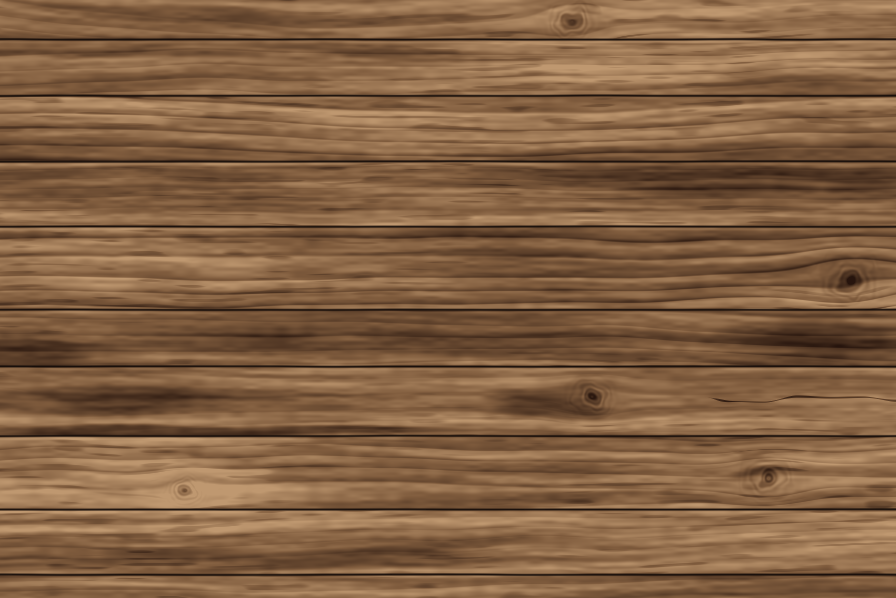
Write a Shadertoy shader that draws this texture.

```glsl
const int SEAMS = 9, PLANKS = 10, KNOTS = 5, STAINS = 9;
const float SEAM_HALF_WIDTH = 0.0016;
const float BASE_TONE = 0.79;
const float RING_FREQ = 44.0;
const float RING_DEPTH = 0.30;
const float STAIN_DEPTH = 0.34;
const vec3 DARK_WOOD = vec3(0.15, 0.08, 0.05);
const vec3 MID_WOOD = vec3(0.50, 0.36, 0.24);
const vec3 LIGHT_WOOD = vec3(0.70, 0.55, 0.40);
const vec3 SEAM_COLOR = vec3(0.07, 0.04, 0.03);

// Heights are measured downward from the top; the canvas is 1 unit tall
const float SEAM_Y[SEAMS] = float[](
    0.066, 0.160, 0.270, 0.379, 0.518, 0.613, 0.729, 0.852, 0.961);
const float PLANK_TONE[PLANKS] = float[](
    0.0, 0.01, 0.04, -0.02, 0.0, -0.09, 0.0, -0.01, 0.03, -0.08);
const float PLANK_RINGS[PLANKS] = float[](
    0.3, 0.5, 0.9, 0.3, 1.0, 0.5, 0.2, 0.6, 0.3, 0.4);

// Knots: centre, size
const vec3 KNOT[KNOTS] = vec3[](
    vec3(0.957, 0.035, 0.024), vec3(1.420, 0.470, 0.030),
    vec3(0.990, 0.664, 0.022), vec3(1.285, 0.800, 0.025),
    vec3(0.310, 0.820, 0.017));

// Stains: centre, radii
const vec4 STAIN[STAINS] = vec4[](
    vec4(1.00, 0.297, 0.62, 0.024), vec4(0.25, 0.938, 0.70, 0.024),
    vec4(0.35, 0.720, 0.60, 0.009), vec4(1.40, 0.565, 0.17, 0.035),
    vec4(0.03, 0.590, 0.13, 0.022), vec4(0.20, 0.088, 0.45, 0.011),
    vec4(0.18, 0.665, 0.14, 0.028), vec4(0.91, 0.675, 0.10, 0.026),
    vec4(1.45, 0.300, 0.11, 0.022));

float hash(vec2 p) {
    vec3 q = fract(p.xyx * 0.1031);
    q += dot(q, q.yzx + 33.33);
    return fract((q.x + q.y) * q.z);
}

float noise(vec2 p) {
    vec2 i = floor(p), f = fract(p);
    f = f * f * (3.0 - 2.0 * f);
    return mix(mix(hash(i), hash(i + vec2(1, 0)), f.x),
               mix(hash(i + vec2(0, 1)), hash(i + vec2(1, 1)), f.x), f.y);
}

int plankAt(float y) {
    int plank = 0;
    for (int i = 0; i < SEAMS; i++) plank += int(y > SEAM_Y[i]);
    return plank;
}

vec3 woodColor(float tone) {
    vec3 c = mix(DARK_WOOD, MID_WOOD, clamp(tone / 0.65, 0.0, 1.0));
    return mix(c, LIGHT_WOOD, clamp((tone - 0.65) / 0.35, 0.0, 1.25));
}

void mainImage(out vec4 fragColor, in vec2 fragCoord) {
    float px = 1.0 / iResolution.y;
    vec2 p = vec2(fragCoord.x, iResolution.y - fragCoord.y) * px;
    int plank = plankAt(p.y);
    vec2 seed = vec2(17.3, 41.7) * float(plank + 1);

    // Knots bend the grain around a dark, ringed core
    float v = p.y + 0.06 * (noise(p * vec2(1.4, 5.0) + seed) - 0.5)
                  + 0.008 * (noise(p * vec2(7.0, 14.0) + seed) - 0.5);
    float knotShade = 0.0;
    for (int i = 0; i < KNOTS; i++) {
        if (plankAt(KNOT[i].y) != plank) continue;
        vec2 d = (p - KNOT[i].xy) / KNOT[i].z;
        vec2 q = d / vec2(3.0, 1.6);
        v -= 0.8 * (p.y - KNOT[i].y) * exp(-dot(q, q));
        float r = length(d * vec2(1.0, 1.2)) + 0.5 * (noise(p * 70.0) - 0.5);
        knotShade += 0.38 * (1.0 - smoothstep(0.15, 0.8, r));
        knotShade += (0.12 + 0.12 * sin(r * 13.0)) * exp(-r * r * 0.6);
    }

    // Grain: broad patches, streaks, fibres, annual rings, pores
    vec2 g = vec2(p.x, v);
    float broad = noise(g * vec2(2.5, 14.0) + seed);
    float streak = noise(g * vec2(1.8, 62.0) + seed);
    float fibre = noise(g * vec2(9.0, 155.0) + seed);
    float fleck = noise(p * vec2(45.0, 190.0) + seed);
    float ring = fract(v * RING_FREQ + 1.6 * noise(g * vec2(1.0, 18.0) + seed));
    ring = ring * ring * ring * (1.0 - smoothstep(0.86, 1.0, ring));
    float pore = smoothstep(0.70, 0.90, noise(g * vec2(14.0, 175.0) + seed + 9.0));

    float tone = BASE_TONE + PLANK_TONE[plank] - knotShade;
    tone += 0.30 * (broad - 0.5) + 0.40 * (streak - 0.5);
    tone += 0.28 * (fibre - 0.5) + 0.14 * (fleck - 0.5);
    tone -= RING_DEPTH * PLANK_RINGS[plank] * ring * 1.8;
    tone -= 0.20 * pore * smoothstep(0.25, 0.7, broad);

    // Weathered stains with ragged, grain-following edges
    float stain = 0.0;
    for (int i = 0; i < STAINS; i++) {
        if (plankAt(STAIN[i].y) != plank) continue;
        float r = length((p - STAIN[i].xy) / STAIN[i].zw);
        r += 0.9 * (noise(g * vec2(5.0, 75.0) + seed) - 0.5);
        stain = max(stain, 1.0 - smoothstep(0.45, 1.25, r));
    }
    tone -= STAIN_DEPTH * stain * (0.7 + 0.6 * streak);

    // Drying crack
    float crackY = 0.668 + 0.012 * (noise(vec2(p.x * 18.0, 3.0)) - 0.5);
    float crackWidth = 0.0025 * noise(vec2(p.x * 30.0, 8.0)) * smoothstep(1.18, 1.21, p.x);
    float crack = clamp((crackWidth - abs(p.y - crackY)) / px + 0.5, 0.0, 1.0);
    tone -= 0.55 * crack * smoothstep(1.18, 1.2, p.x);

    // Seams with a shaded upper edge and a worn, lit lower edge
    float seamDist = 1.0, edge = 0.0;
    for (int i = 0; i < SEAMS; i++) {
        float d = p.y - SEAM_Y[i] - 0.001 * (noise(vec2(p.x * 9.0, float(i))) - 0.5);
        seamDist = min(seamDist, abs(d));
        edge += d > 0.0 ? 0.16 * exp(-pow((d - 0.005) / 0.002, 2.0)) * streak
                        : -0.20 * exp(d / 0.004);
    }
    float seam = 1.0 - smoothstep(-px, px, seamDist - SEAM_HALF_WIDTH);
    fragColor = vec4(mix(woodColor(tone + edge), SEAM_COLOR, seam * 0.92), 1.0);
}
```
